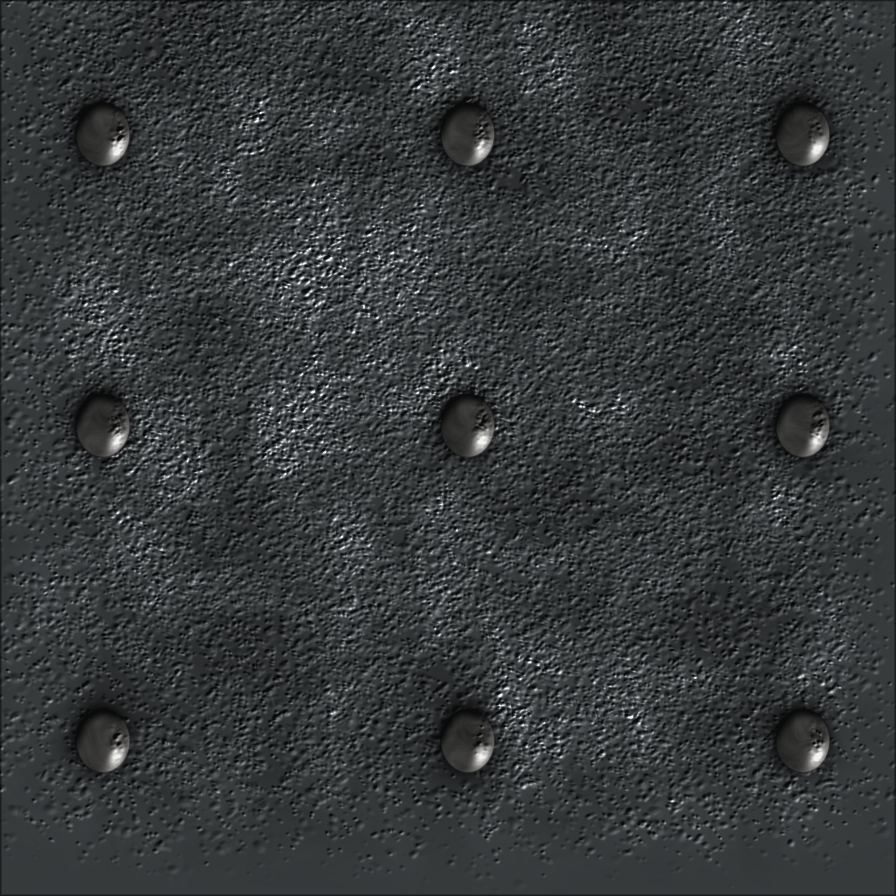
Write a three.js fragment shader that draws this texture.

```glsl
// Pitted dark cast-iron plate with three rows of three domed rivets.
varying vec2 vUv;

const vec3 RIVET_COLUMNS = vec3(0.115, 0.522, 0.896);
const vec3 RIVET_ROWS = vec3(0.173, 0.525, 0.850);
const vec2 RIVET_RADIUS = vec2(0.0305, 0.0360);
const vec2 LIGHT_DIR = vec2(0.78, -0.62);
const vec2 GRAIN_LIGHT = vec2(0.66, -0.75);

const vec3 IRON = vec3(0.216, 0.228, 0.233);
const vec3 RIVET_IRON = vec3(0.205, 0.203, 0.200);
const vec3 GLINT = vec3(0.90, 0.90, 0.89);

const float FINE_GRAIN = 200.0;    // cells across the plate
const float COARSE_GRAIN = 118.0;
const vec2 GRAIN_STRETCH = vec2(0.86, 1.08);
const float EMBOSS_STEP = 0.0027;
const float EMBOSS_GAIN = 0.46;
const float PATCH_SCALE = 5.0;
const float CLUMP_SCALE = 15.0;
const float TONE_GAIN = 0.38;
const vec2 WORN_CENTER = vec2(0.38, 0.62);
const float BORDER = 0.003;

vec3 hash3(vec2 cell) {
  vec3 h = fract(cell.xyx * vec3(0.1031, 0.1030, 0.0973));
  h += dot(h, h.yxz + 33.33);
  return fract((h.xxy + h.yzz) * h.zyx);
}

// Broad, irregular patches of wear, about -1 to 1.
float layeredSines(vec2 p) {
  float sum = 0.0;
  float amp = 0.5;
  for (int i = 0; i < 6; i++) {
    p = mat2(0.8, 0.6, -0.6, 0.8) * p * 1.7 + 1.3;
    p += 0.6 * sin(p.yx);
    sum += amp * sin(p.x) * sin(p.y);
    amp *= 0.68;
  }
  return sum;
}

// Cellular bumps; density sets the share of cells that hold one.
float bumps(vec2 p, float density) {
  vec2 cell = floor(p);
  float height = 0.0;
  for (int y = -1; y <= 1; y++) {
    for (int x = -1; x <= 1; x++) {
      vec2 id = cell + vec2(float(x), float(y));
      vec3 rnd = hash3(id);
      float radius = 0.55 + 0.4 * fract(rnd.x * 7.0 + rnd.y * 3.0);
      float bump = 1.0 - smoothstep(0.0, radius, length(p - id - rnd.xy));
      float present = smoothstep(rnd.z, rnd.z + 0.15, density);
      height = max(height, bump * present * (0.3 + 0.7 * rnd.x));
    }
  }
  return height;
}

float grainHeight(vec2 p, float density) {
  p += 0.0012 * sin(p.yx * 190.0 + 3.0 * sin(p * 47.0));
  p = mat2(0.98, -0.20, 0.20, 0.98) * p * GRAIN_STRETCH;
  return 0.62 * bumps(p * FINE_GRAIN + 60.0, density)
       + 0.68 * bumps(p * COARSE_GRAIN + 97.0, density * 0.85);
}

// Shade one rivet over the plate; q is in rivet radii from its centre.
vec3 addRivet(vec3 color, vec2 q, float relief, float seed) {
  float r = length(q);
  float facing = dot(q, LIGHT_DIR);
  float halo = exp(-3.0 * max(r - 1.0, 0.0));
  color *= 1.0 - halo * (0.60 - 0.18 * clamp(facing, -1.0, 1.0));

  // Domed body with smudges and a dark crescent on the far side
  float smudge = layeredSines(q * 1.4 + seed);
  vec3 body = RIVET_IRON * (1.0 + 0.30 * smudge + 0.15 * facing);
  float rim = smoothstep(0.55, 1.0, r);
  float away = dot(q, normalize(vec2(-0.45, 0.9)));
  body *= 1.0 - 0.85 * rim * smoothstep(0.0, 0.7, away);
  body += 0.20 * rim * smoothstep(0.3, 0.9, facing);

  // Bright facet, broken by pits along its inner edge
  vec2 f = q - vec2(0.50, -0.46);
  vec2 facet = vec2(dot(f, LIGHT_DIR), dot(f, vec2(0.62, 0.78)));
  float shine = exp(-dot(facet * facet, vec2(26.0, 9.0)));
  body += GLINT * shine * (0.90 + 0.15 * smudge);
  vec2 pitZone = q - vec2(0.55, -0.08);
  float pitted = exp(-dot(pitZone * pitZone, vec2(16.0, 4.0)));
  body += pitted * (relief * 0.9 - 0.06);
  body *= 1.0 - 0.5 * smoothstep(0.93, 1.0, r);

  return mix(color, body, 1.0 - smoothstep(0.95, 1.03, r));
}

void main() {
  vec2 p = vUv;

  // Wear gathers left of the middle and fades toward the sides and the bottom
  float patches = layeredSines(p * PATCH_SCALE);
  float clumps = layeredSines(p * CLUMP_SCALE + 4.0);
  vec2 fromWorn = p - WORN_CENTER;
  float worn = exp(-7.0 * dot(fromWorn, fromWorn)) - 0.5;
  float wear = 0.55 * patches + 0.75 * clumps + 0.25 * worn;
  float fade = smoothstep(-0.10, 0.20, p.x) * smoothstep(-0.04, 0.15, 1.0 - p.x)
             * smoothstep(-0.02, 0.20, p.y);
  float density = clamp(fade * (0.66 + 0.32 * p.y + 0.45 * wear), 0.0, 1.0);
  density = max(density, 0.14 * smoothstep(0.01, 0.10, p.y));

  // Emboss the grain along the light
  vec2 offset = 0.5 * EMBOSS_STEP * GRAIN_LIGHT;
  float relief = grainHeight(p - offset, density) - grainHeight(p + offset, density);
  float glints = fade * smoothstep(0.08, 0.60, wear);
  float contrast = 0.78 + 0.40 * glints;
  vec3 color = IRON * (1.0 + TONE_GAIN * fade * clamp(wear, -0.6, 0.7));
  color += EMBOSS_GAIN * contrast * relief;
  color += (0.15 + 0.95 * glints) * pow(max(relief, 0.0), 2.0);

  for (int row = 0; row < 3; row++) {
    for (int col = 0; col < 3; col++) {
      vec2 center = vec2(RIVET_COLUMNS[col], RIVET_ROWS[row]);
      color = addRivet(color, (p - center) / RIVET_RADIUS, relief, float(row + col));
    }
  }

  // Thin dark line around the plate
  vec2 inset = min(p, 1.0 - p);
  color *= mix(0.45, 1.0, smoothstep(0.0, BORDER, min(inset.x, inset.y)));
  gl_FragColor = vec4(clamp(color, 0.04, 0.95), 1.0);
}
```
